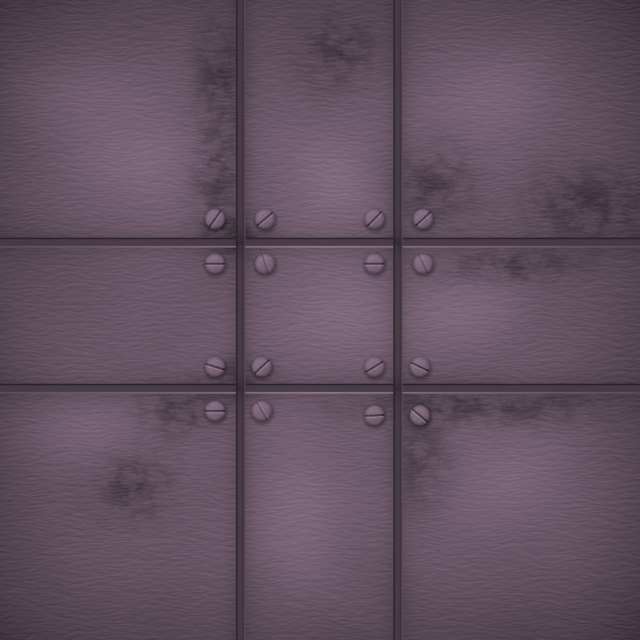
Reproduce this texture procedurally as a WebGL 2 fragment shader.

```glsl
#version 300 es
precision highp float;
// Draws worn purple metal plates with crossing seams and slotted screws.
uniform vec2 u_resolution;
out vec4 fragColor;

vec2 hash2(vec2 p) {
  p = fract(p * vec2(0.1031, 0.1173));
  p += dot(p, p.yx + 33.33);
  return fract(vec2(p.x * p.y * 91.7, (p.x + p.y) * 57.3));
}

// Distance to the nearest scattered cell point
float cellular(vec2 p) {
  vec2 cell = floor(p), f = p - cell;
  float nearest = 4.0;
  for (int y = -1; y <= 1; y++)
    for (int x = -1; x <= 1; x++) {
      vec2 o = vec2(x, y);
      vec2 d = o + hash2(cell + o + 71.0) - f;
      nearest = min(nearest, dot(d, d));
    }
  return sqrt(nearest);
}

float layeredCells(vec2 p) {
  return 0.5 * cellular(p) + 0.3 * cellular(p * 2.1 + 7.3) + 0.2 * cellular(p * 4.7 + 19.1);
}

// Soft elliptical patch: centre in xy, radii in zw
float patchAt(vec2 p, vec4 s) {
  vec2 d = (p - s.xy) / s.zw;
  return exp(-dot(d, d));
}

float lineAt(float d, float halfWidth, float aa) {
  return 1.0 - smoothstep(halfWidth - aa, halfWidth + aa, abs(d));
}

// Brushed relief: slightly wavy horizontal scratches
float brushed(vec2 p) {
  p.y += 0.0025 * sin(p.x * 31.0 + 4.0 * sin(p.y * 23.0)) + 0.0012 * sin(p.x * 83.0 + p.y * 47.0);
  return cellular(p * vec2(38.0, 190.0)) + 0.6 * cellular(p * vec2(75.0, 330.0) + 5.0);
}

float plateTone(vec2 p) {
  const vec4 glows[9] = vec4[9](
    vec4(0.52, 0.71, 0.07, 0.09), vec4(0.52, 0.50, 0.09, 0.08), vec4(0.47, 0.19, 0.07, 0.15),
    vec4(0.20, 0.74, 0.15, 0.08), vec4(0.72, 0.51, 0.10, 0.06), vec4(0.77, 0.85, 0.13, 0.08),
    vec4(0.81, 0.25, 0.14, 0.10), vec4(0.13, 0.33, 0.11, 0.07), vec4(0.12, 0.86, 0.12, 0.06));
  const vec4 stains[12] = vec4[12](
    vec4(0.34, 0.89, 0.035, 0.08), vec4(0.34, 0.72, 0.04, 0.10), vec4(0.37, 0.63, 0.05, 0.03),
    vec4(0.37, 0.41, 0.05, 0.03), vec4(0.53, 0.92, 0.06, 0.06), vec4(0.68, 0.71, 0.06, 0.06),
    vec4(0.92, 0.68, 0.10, 0.06), vec4(0.80, 0.585, 0.10, 0.025), vec4(0.28, 0.36, 0.06, 0.04),
    vec4(0.21, 0.24, 0.06, 0.05), vec4(0.75, 0.365, 0.20, 0.03), vec4(0.66, 0.28, 0.04, 0.07));
  float glow = 0.0, stain = 0.0;
  for (int i = 0; i < 9; i++) glow += patchAt(p, glows[i]);
  for (int i = 0; i < 12; i++) stain += patchAt(p, stains[i]);

  // Broad clouds, blotchy grime and the dark outer border
  float clouds = sin(p.x * 13.0 + 3.0 * sin(p.y * 9.0)) * sin(p.y * 21.0 + 2.0 * sin(p.x * 11.0));
  float grime = smoothstep(0.25, 0.62, layeredCells(p * vec2(26.0, 34.0)));
  float tone = 1.06 + 0.17 * glow + 0.025 * clouds;
  tone -= min(stain, 1.3) * (0.13 + 0.21 * grime);
  vec2 edge = abs(p - 0.5) * 2.0;
  tone *= 1.0 - 0.22 * pow(edge.x, 4.0) - 0.21 * pow(edge.y, 5.0);

  // Embossed grain lit from above
  tone += 0.12 * (brushed(p + vec2(0.0, 0.0013)) - brushed(p - vec2(0.0, 0.0013)));
  tone += 0.035 * (cellular(p * vec2(9.0, 240.0)) - 0.5);
  return tone;
}

float addSeams(float tone, vec2 p, float aa) {
  float across = p.x - (p.x < 0.5 ? 0.376 : 0.622);
  float along = p.y - (p.y < 0.507 ? 0.3928 : 0.621);
  tone *= 1.0 - 0.22 * exp(-abs(across) / 0.014) - 0.22 * exp(-abs(along) / 0.015);
  // Horizontal grooves with a bright lower lip
  tone = mix(tone, 0.70, 0.85 * lineAt(along, 0.0065, aa));
  tone = mix(tone, 0.36, 0.85 * lineAt(along - 0.0064, 0.0012, aa));
  tone = mix(tone, 1.55 - 1.2 * abs(p.x - 0.5), 0.85 * lineAt(along + 0.0066, 0.0013, aa));
  // Vertical grooves cover the horizontal ones
  tone = mix(tone, 0.69 - 0.2 * exp(-abs(along) / 0.012), 0.9 * lineAt(across, 0.0072, aa));
  tone = mix(tone, 0.38, 0.8 * lineAt(across + 0.0060, 0.0012, aa));
  tone = mix(tone, 0.48, 0.45 * lineAt(across - 0.0035, 0.0010, aa));
  return mix(tone, 1.02, 0.55 * lineAt(across - 0.0068, 0.0009, aa));
}

float addScrews(float tone, vec2 p, float aa) {
  const vec4 columns = vec4(0.336, 0.414, 0.585, 0.661), rows = vec4(0.658, 0.588, 0.427, 0.358);
  // Slot angles, one row of screws per matrix column
  const mat4 slots = mat4(0.95, 0.7, 0.8, 0.75, 0.0, 1.9, 0.0, 2.0,
                          -0.3, 0.75, 0.55, -0.45, 0.0, 2.1, 0.05, -0.7);
  for (int i = 0; i < 16; i++) {
    int c = i % 4, r = i / 4;
    vec2 centre = vec2(columns[c], rows[r]);
    if (r > 1 && c % 2 == 1) centre.x -= 0.005;
    if (r == 3 && c > 1) centre.y -= 0.007;
    vec2 d = p - centre;
    float dist = length(d), angle = slots[r][c];
    tone *= 1.0 - 0.38 * (1.0 - smoothstep(0.011, 0.023, length(d + vec2(-0.001, 0.003))));
    float head = 1.22 + 9.0 * (d.y - 0.6 * d.x) - 0.22 * smoothstep(0.010, 0.0155, dist);
    head += 0.12 * (cellular(p * 260.0) - 0.5);
    float side = dot(d, vec2(-sin(angle), cos(angle)));
    float depth = angle > 1.5 ? 0.22 : 0.55;
    head -= depth * lineAt(side, 0.0014, aa);
    head += 0.4 * depth * lineAt(side + 0.0030, 0.0010, aa);
    tone = mix(tone, head, 1.0 - smoothstep(0.0155 - aa, 0.0155 + aa, dist));
  }
  return tone;
}

void main() {
  vec2 p = gl_FragCoord.xy / u_resolution;
  float aa = 0.8 / min(u_resolution.x, u_resolution.y);
  float tone = addScrews(addSeams(plateTone(p), p, aa), p, aa);
  fragColor = vec4(clamp(tone, 0.0, 2.0) * vec3(0.40, 0.33, 0.39), 1.0);
}
```
